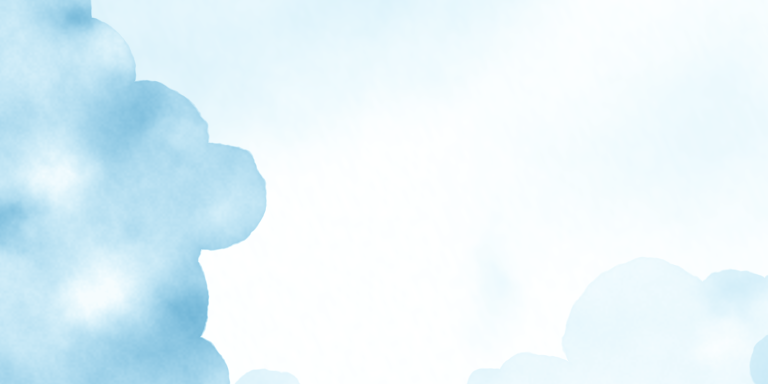
A Shadertoy shader for this background:

```glsl
// Pale blue watercolour clouds with torn, pigment-lined edges on white paper.

float hash(vec2 cell) {
    vec3 h = fract(vec3(cell.xyx) * 0.1031);
    h += dot(h, h.yzx + 33.33);
    return fract((h.x + h.y) * h.z);
}

float noise(vec2 p) {
    vec2 i = floor(p), f = fract(p);
    f = f * f * (3.0 - 2.0 * f);
    return mix(mix(hash(i), hash(i + vec2(1, 0)), f.x),
               mix(hash(i + vec2(0, 1)), hash(i + vec2(1, 1)), f.x), f.y);
}

float fbm(vec2 p) {
    float sum = 0.0, amp = 0.5;
    for (int i = 0; i < 5; i++) {
        sum += amp * noise(p);
        p = mat2(1.6, 1.2, -1.2, 1.6) * p + 17.3;
        amp *= 0.5;
    }
    return sum / 0.97;
}

// Signed distance to a union of discs (centre, radius)
float cloudDistance(vec2 p, vec3 discs[8]) {
    float d = 10.0;
    for (int i = 0; i < 8; i++) d = min(d, length(p - discs[i].xy) - discs[i].z);
    return d;
}

float blot(vec2 p, vec2 centre, vec2 radius) {
    vec2 q = (p - centre) / radius;
    return exp(-dot(q, q));
}

// Pigment density to colour: white through sky to deep blue
vec3 pigment(float t) {
    t = clamp(t, 0.0, 1.15);
    return 1.0 - vec3(0.56, 0.29, 0.16) * pow(vec3(t), vec3(1.0, 1.25, 1.6));
}

void mainImage(out vec4 fragColor, in vec2 fragCoord) {
    vec2 p = fragCoord / iResolution.y;
    p.x *= 2.0 * iResolution.y / iResolution.x;
    float soft = 1.2 / iResolution.y;

    // Wandering offsets for torn edges and bleeding pigment
    vec2 wander = vec2(fbm(p * 9.0), fbm(p * 9.0 + 40.0)) - 0.5;
    vec2 edgeP = p + 0.045 * wander;
    vec2 bleedP = p + 0.13 * wander;
    float mottle = fbm(p * 6.0 + 8.0) - 0.5;
    float streaks = noise(mat2(0.9, -0.4, 0.4, 0.9) * p * vec2(75, 38)) - 0.5;
    float grain = noise(p * 150.0) - 0.5;

    // Faint background washes
    float wash = 0.2 * smoothstep(0.25, 0.75, bleedP.y - 0.3 * bleedP.x)
               * (1.0 - smoothstep(1.15, 1.6, bleedP.x));
    wash += 0.12 * blot(bleedP, vec2(1.92, 0.7), vec2(0.3, 0.3));
    wash += 0.05 * blot(bleedP, vec2(1.5, 0.58), vec2(0.25, 0.2));
    wash += 0.10 * blot(bleedP, vec2(1.29, 0.26), vec2(0.06, 0.13));
    float density = 0.012 + wash * (1.0 + 0.7 * mottle) + 0.022 * streaks;

    // Pale clouds along the bottom and right
    float pale = cloudDistance(edgeP, vec3[8](
        vec3(1.69, 0.10, 0.22), vec3(1.915, 0.14, 0.15), vec3(2.06, 0.19, 0.10),
        vec3(1.28, -0.04, 0.08), vec3(1.41, -0.04, 0.125), vec3(0.69, -0.07, 0.11),
        vec3(2.03, 0.04, 0.10), vec3(1.80, 0.05, 0.20)));
    float paleTone = 0.13 + 0.15 * mottle + 0.02 * grain
        + 0.17 * blot(bleedP, vec2(1.94, 0.23), vec2(0.09, 0.06))
        + 0.06 * blot(bleedP, vec2(1.28, 0.0), vec2(0.1, 0.06))
        + 0.10 * blot(bleedP, vec2(0.66, 0.0), vec2(0.1, 0.06))
        - 0.08 * blot(bleedP, vec2(1.87, 0.1), vec2(0.09, 0.06))
        + 0.05 * exp(-abs(pale) / 0.005);
    float corner = length(edgeP - vec2(2.05, 0.04)) - 0.1;
    paleTone += 0.2 * (1.0 - smoothstep(-soft, soft, corner));
    density = mix(density, paleTone, 1.0 - smoothstep(-soft, soft, pale));

    // Large cloud on the left
    float cloud = cloudDistance(edgeP, vec3[8](
        vec3(0.22, 0.82, 0.137), vec3(0.39, 0.622, 0.164), vec3(0.54, 0.487, 0.149),
        vec3(0.38, 0.22, 0.17), vec3(0.43, -0.003, 0.163), vec3(0.31, 0.40, 0.23),
        vec3(0.25, 0.10, 0.20), vec3(0.26, 0.60, 0.16)));
    cloud = min(cloud, edgeP.x - 0.235);

    // Pooled and lifted pigment: centre, radius, strength
    vec4 pools[9] = vec4[9](
        vec4(0.195, 0.96, 0.06, 0.40), vec4(0.005, 0.44, 0.07, 0.50),
        vec4(0.39, 0.745, 0.07, 0.28), vec4(0.43, 0.09, 0.13, 0.38),
        vec4(0.53, 0.20, 0.07, 0.25), vec4(0.25, 0.70, 0.10, 0.15),
        vec4(0.29, 0.57, 0.15, 0.15), vec4(0.52, 0.32, 0.08, 0.15),
        vec4(0.27, 0.10, 0.10, 0.15));
    vec4 lifts[6] = vec4[6](
        vec4(0.15, 0.54, 0.08, 0.30), vec4(0.30, 0.24, 0.12, 0.42),
        vec4(0.29, 0.87, 0.10, 0.26), vec4(0.50, 0.67, 0.07, 0.15),
        vec4(0.20, 0.38, 0.10, 0.08), vec4(0.61, 0.47, 0.09, 0.10));
    float tone = 0.46 + 0.45 * mottle + 0.05 * grain + 0.04 * streaks;
    for (int i = 0; i < 9; i++) tone += pools[i].w * blot(bleedP, pools[i].xy, pools[i].zz);
    for (int i = 0; i < 6; i++) tone -= lifts[i].w * blot(bleedP, lifts[i].xy, lifts[i].zz);
    tone = max(tone, 0.07) + 0.1 * exp(-abs(cloud) / 0.006);
    density = mix(density, tone, 1.0 - smoothstep(-soft, soft, cloud));

    fragColor = vec4(pigment(density), 1.0);
}
```
